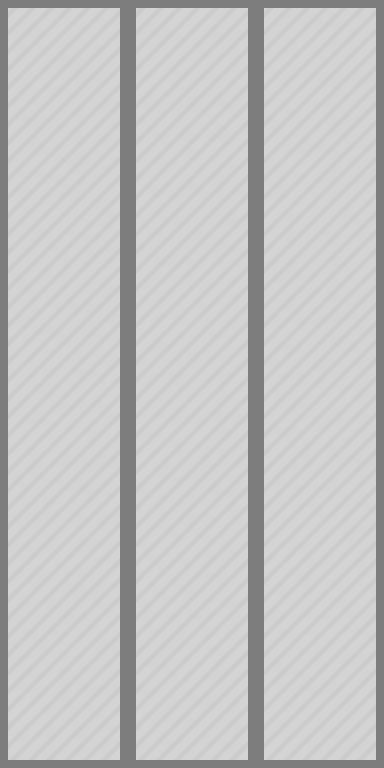
This pattern is drawn by a Shadertoy shader. Its source:

```glsl
// Three tall pale panels in a grey frame, crossed by faint diagonal stripes.
#define PANELS 3.0
#define PANEL_ASPECT 6.0
#define MARGIN 0.0625
#define STRIPES_PER_PANEL 7.0
#define STRIPE_WIDTH 0.36
#define STRIPE_PHASE 0.75
#define STRIPE_SOFTNESS 0.06
#define WEAR 0.006
#define FRAME_COLOR vec3(0.490)
#define PANEL_COLOR vec3(0.830)
#define STRIPE_COLOR vec3(0.798)

vec2 hashGradient(vec2 cell) {
    vec2 h = vec2(dot(cell, vec2(127.1, 311.7)), dot(cell, vec2(269.5, 183.3)));
    return 2.0 * fract(sin(h) * 43758.5) - 1.0;
}

float gradientNoise(vec2 p) {
    vec2 i = floor(p), f = fract(p);
    vec2 w = f * f * f * (f * (f * 6.0 - 15.0) + 10.0);
    vec2 e = vec2(0.0, 1.0);
    float low = mix(dot(hashGradient(i), f),
                    dot(hashGradient(i + e.yx), f - e.yx), w.x);
    float high = mix(dot(hashGradient(i + e.xy), f - e.xy),
                     dot(hashGradient(i + e.yy), f - e.yy), w.x);
    return mix(low, high, w.y);
}

float boxDistance(vec2 p, vec2 halfSize) {
    vec2 d = abs(p) - halfSize;
    return length(max(d, 0.0)) + min(max(d.x, d.y), 0.0);
}

void mainImage(out vec4 fragColor, in vec2 fragCoord) {
    // One unit is the width of one panel with its margins
    vec2 p = fragCoord / iResolution.xy * vec2(PANELS, PANEL_ASPECT);
    float pixel = PANELS / iResolution.x;

    // Repeated panel
    vec2 cellSize = vec2(1.0, PANEL_ASPECT);
    vec2 local = vec2(fract(p.x), p.y) - 0.5 * cellSize;
    float edge = boxDistance(local, 0.5 * cellSize - MARGIN);
    float panel = 1.0 - smoothstep(-0.5 * pixel, 0.5 * pixel, edge);

    // Diagonal stripes, continuous across the panels
    float across = (p.y - p.x) * STRIPES_PER_PANEL - STRIPE_PHASE;
    float fromCenter = abs(fract(across + 0.5) - 0.5);
    float blur = STRIPE_SOFTNESS + 0.5 * pixel * STRIPES_PER_PANEL;
    float stripe = 1.0 - smoothstep(-blur, blur, fromCenter - 0.5 * STRIPE_WIDTH);

    // Faint unevenness of the panel surface
    vec3 surface = mix(PANEL_COLOR, STRIPE_COLOR, stripe);
    surface += WEAR * gradientNoise(p * 9.0);

    fragColor = vec4(mix(FRAME_COLOR, surface, panel), 1.0);
}
```
